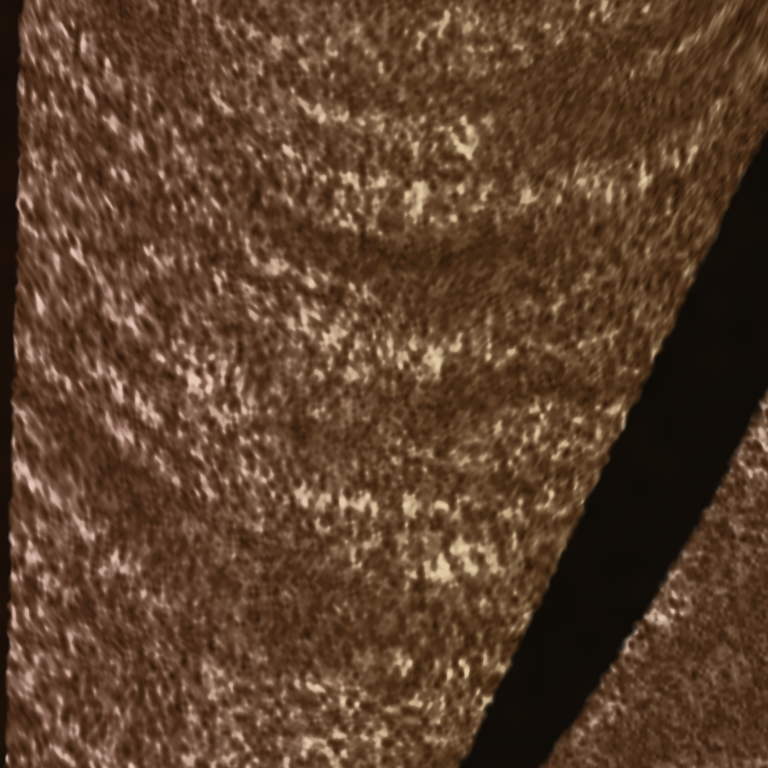
A WebGL 2 fragment shader for this texture:

```glsl
#version 300 es
precision highp float;
// Brown flecked knit cloth in curved folds, split by a dark slanting gap.
uniform vec2 u_resolution;
out vec4 fragColor;

float hash(vec2 cell) {
    vec3 q = fract(vec3(cell.xyx) * 0.1031);
    q += dot(q, q.yzx + 33.33);
    return fract((q.x + q.y) * q.z);
}

// Value noise, rescaled to zero mean and roughly unit deviation.
float noise(vec2 p) {
    vec2 cell = floor(p);
    vec2 f = fract(p);
    f = f * f * (3.0 - 2.0 * f);
    float low = mix(hash(cell), hash(cell + vec2(1.0, 0.0)), f.x);
    float high = mix(hash(cell + vec2(0.0, 1.0)), hash(cell + vec2(1.0, 1.0)), f.x);
    return (mix(low, high, f.y) - 0.5) / 0.2145;
}

vec2 rotate(vec2 p, float angle) {
    float c = cos(angle);
    float s = sin(angle);
    return vec2(c * p.x - s * p.y, s * p.x + c * p.y);
}

// Bends the cloth so that its rows sag towards the middle.
vec2 sagging(vec2 p) {
    float offset = p.x - 0.58;
    float depth = mix(0.65, 1.15, p.y);
    vec2 wobble = 0.004 * vec2(noise(p * 9.0), noise(p * 9.0 + 40.0));
    return vec2(p.x, p.y - depth * offset * offset) + wobble;
}

// Thread flecks, gathered into bright and dim rows.
float clothTone(vec2 p, float rowStrength) {
    float grain = noise(p * vec2(118.0, 78.0) + 11.0);
    float thread = noise(rotate(p, 0.5) * vec2(190.0, 150.0) + 57.0);
    float row = noise(p * vec2(7.0, 36.0) + 5.0);
    float patches = noise(p * vec2(5.0, 9.0) + 83.0);
    float tone = 0.68 * grain + 0.42 * thread;
    tone += rowStrength * row + 0.28 * patches;
    return tone + 0.22 * grain * (0.7 * row + 0.7 * patches);
}

// Widening ramp from shaded wool to pale glints.
vec3 clothColor(float tone) {
    vec3 color = vec3(0.17, 0.10, 0.04);
    color = mix(color, vec3(0.28, 0.17, 0.09), smoothstep(-2.7, -1.2, tone));
    color = mix(color, vec3(0.36, 0.24, 0.15), clamp((tone + 1.2) / 0.97, 0.0, 1.0));
    color = mix(color, vec3(0.43, 0.32, 0.23), clamp((tone + 0.23) / 0.83, 0.0, 1.0));
    color = mix(color, vec3(0.55, 0.43, 0.34), clamp((tone - 0.6) / 0.8, 0.0, 1.0));
    color = mix(color, vec3(0.73, 0.62, 0.52), clamp((tone - 1.4) / 0.7, 0.0, 1.0));
    return mix(color, vec3(0.88, 0.79, 0.69), clamp((tone - 2.1) / 1.2, 0.0, 1.0));
}

// Soft broad light: a bright upper fold, a bright lower fold, a dim side.
float foldLight(vec2 p) {
    float upper = exp(-dot(p - vec2(0.62, 0.90), p - vec2(0.62, 0.90)) * 18.0);
    float lower = exp(-dot(p - vec2(0.42, 0.36), p - vec2(0.42, 0.36)) * 16.0);
    float side = smoothstep(0.16, 0.0, 0.60 + 0.48 * p.y - p.x);
    return 0.45 * upper + 0.40 * lower - 0.25 * side - 0.13;
}

void main() {
    vec2 p = gl_FragCoord.xy / u_resolution;
    float fuzz = 0.0015 * noise(p * 90.0);

    // Outlines of the two cloth pieces
    float stripEdge = 0.007 + 0.021 * p.y + fuzz;
    float gapLeft = 0.60 + 0.48 * p.y + fuzz;
    float gapRight = 0.703 + 0.72 * p.y - 0.24 * p.y * p.y + fuzz;
    float mainPiece = smoothstep(-0.003, 0.004, p.x - stripEdge)
                    * smoothstep(-0.004, 0.008, gapLeft - p.x);
    float sidePiece = smoothstep(-0.006, 0.010, p.x - gapRight);

    // Cloth shading
    float mainTone = clothTone(sagging(p), 0.42) + foldLight(p);
    float sideTone = clothTone(rotate(p, -0.7) * 1.1 + 3.0, 0.25) - 0.05;
    vec3 warmTint = mix(vec3(1.02, 0.98, 1.05), vec3(0.99, 1.0, 0.92),
                        smoothstep(0.1, 0.65, p.x));
    vec3 mainColor = clothColor(mainTone) * warmTint;
    vec3 sideColor = clothColor(sideTone) * vec3(0.98, 0.98, 1.0);

    // Dark ground, a little warmer along the left strip
    vec3 ground = mix(vec3(0.10, 0.055, 0.03), vec3(0.062, 0.045, 0.026),
                      smoothstep(0.0, 0.3, p.x));
    ground *= 1.0 + 0.06 * noise(p * 30.0);

    vec3 color = mix(ground, mainColor, mainPiece);
    color = mix(color, sideColor, sidePiece);
    fragColor = vec4(color, 1.0);
}
```
